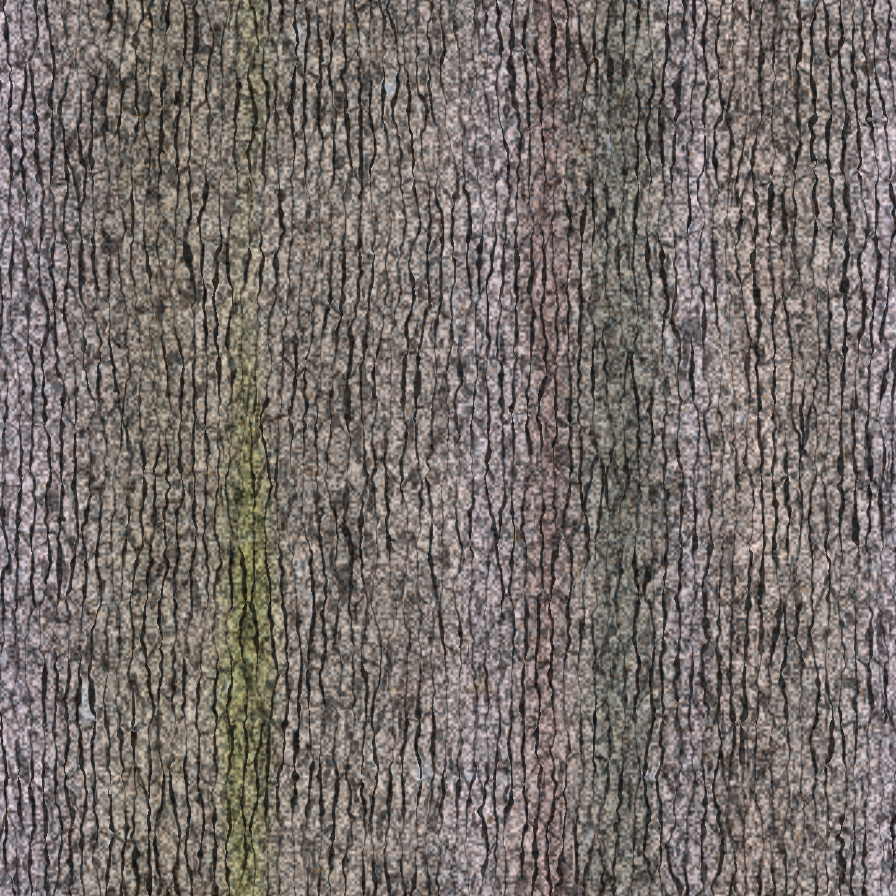
This texture is drawn by a Shadertoy shader. Its source:

```glsl
// Tree bark: narrow upright ridges split by dark, broken furrows.
// Stretched Voronoi cells give the plates, warped noise roughens their edges,
// fine grain covers the ridges and soft vertical bands tint them.

const vec2  PLATES       = vec2(66.0, 15.0);   // plates across and up the canvas
const vec2  PLATE_JITTER = vec2(0.46, 0.80);
const float FURROW_WIDTH = 0.00150;            // half width
const float FURROW_SOFT  = 0.0010;
const float RIDGE_LIGHT  = 0.555;
const float FURROW_LIGHT = 0.165;
const float FINE_GRAIN   = 0.44;
const float COARSE_GRAIN = 0.24;

const vec3 NEUTRAL = vec3(1.00, 0.935, 0.900);
const vec3 LILAC   = vec3(1.07, 1.000, 1.050);
const vec3 OLIVE   = vec3(0.89, 0.835, 0.745);
const vec3 MOSS    = vec3(0.86, 0.850, 0.560);
const vec3 RUST    = vec3(0.97, 0.835, 0.825);
const vec3 SHADE   = vec3(0.82, 0.805, 0.750);
const vec3 TAN     = vec3(1.10, 1.000, 0.960);
const vec3 LICHEN  = vec3(0.70, 0.740, 0.800);
const vec3 AMBER   = vec3(0.50, 0.380, 0.200);

float hash(vec2 p) {
    vec3 q = fract(p.xyx * 0.1031);
    q += dot(q, q.yzx + 33.33);
    return fract((q.x + q.y) * q.z);
}

float noise(vec2 p) {
    vec2 i = floor(p), f = fract(p);
    f = f * f * (3.0 - 2.0 * f);
    return mix(mix(hash(i), hash(i + vec2(1, 0)), f.x),
               mix(hash(i + vec2(0, 1)), hash(i + vec2(1, 1)), f.x), f.y);
}

// Noise centred on zero, with its own frequency on each axis.
float wobble(vec2 p, float fx, float fy) {
    return noise(p * vec2(fx, fy) + fx) - 0.5;
}

// Soft vertical stripe.
float band(float x, float centre, float width) {
    float t = (x - centre) / width;
    return exp(-t * t);
}

// x: canvas distance to the plate edge, y: how upright it is, z: plate id.
vec3 plates(vec2 uv) {
    vec2 p = uv * PLATES, cell = floor(p);
    vec2 near = vec2(9.0), next = vec2(9.0);
    float id = 0.0;
    for (int j = -1; j <= 1; j++)
    for (int i = -1; i <= 1; i++) {
        vec2 c = cell + vec2(i, j);
        vec2 jitter = vec2(hash(c + 17.0), hash(c + 71.0)) - 0.5;
        vec2 seed = c + 0.5 + jitter * PLATE_JITTER - p;
        if (dot(seed, seed) < dot(near, near)) {
            next = near;
            near = seed;
            id = hash(c + 131.0);
        } else if (dot(seed, seed) < dot(next, next)) {
            next = seed;
        }
    }
    vec2 n = normalize(next - near);
    float d = dot(0.5 * (near + next), n) / length(n * PLATES);
    return vec3(d, abs(n.x), id);
}

// Colour of the bands, before light and grain.
vec3 bandTint(vec2 uv) {
    float x = uv.x + 0.035 * wobble(uv, 6.0, 3.0) + 0.02 * wobble(uv, 30.0, 9.0);
    float patches = smoothstep(0.15, 0.75, noise(uv * vec2(8.0, 4.0) + 5.0));
    float low = mix(1.0, 0.55, smoothstep(0.35, 0.65, uv.y));
    vec3 c = NEUTRAL;
    c = mix(c, LILAC, min(1.0, band(x, 0.0, 0.07) + 0.7 * band(x, 0.55, 0.045)
                             + 0.8 * band(x, 0.77, 0.025) + band(x, 1.0, 0.05)));
    c = mix(c, OLIVE, 0.8 * band(x, 0.18, 0.06) + 0.3 * band(x, 0.37, 0.08));
    c = mix(c, MOSS, band(x, 0.275, 0.026) * low * mix(0.5, 1.0, patches));
    c = mix(c, RUST, 0.9 * band(x, 0.617, 0.026));
    c = mix(c, SHADE, band(x, 0.70, 0.036) * mix(0.6, 1.0, patches));
    return mix(c, TAN, 0.8 * band(x, 0.84, 0.03));
}

void mainImage(out vec4 fragColor, in vec2 fragCoord) {
    vec2 uv = fragCoord / iResolution.xy;
    float pixel = 1.0 / iResolution.y;

    // Bend and roughen the ridges
    vec2 p = uv;
    p.x += 0.022 * wobble(uv, 6.0, 4.0) + 0.007 * wobble(uv, 55.0, 24.0)
         + 0.0045 * wobble(uv, 190.0, 105.0);
    p.y += 0.012 * wobble(uv, 90.0, 60.0);

    // Furrows of uneven depth, with small pits between them
    vec3 plate = plates(p);
    float depth = smoothstep(0.15, 0.70, noise(uv * vec2(48.0, 17.0)));
    float width = FURROW_WIDTH * mix(0.35, 1.4, depth);
    float soft = max(FURROW_SOFT, 0.6 * pixel);
    float furrow = 1.0 - smoothstep(width - soft, width + soft, plate.x);
    furrow *= mix(0.6, 1.0, depth) * mix(0.4, 1.0, smoothstep(0.3, 0.8, plate.y));
    float pits = 0.55 * smoothstep(0.70, 0.88, noise(p * vec2(160.0, 55.0)));
    furrow = max(furrow, pits);

    // Rounded, grainy ridges
    float ridge = RIDGE_LIGHT * mix(0.87, 1.04, smoothstep(0.0, 0.006, plate.x));
    ridge += 0.06 * (plate.z - 0.5) + 0.10 * wobble(uv, 14.0, 7.0);
    float grain = FINE_GRAIN * wobble(uv, 345.0, 330.0)
                + COARSE_GRAIN * wobble(uv, 175.0, 150.0);
    float light = mix(ridge + grain, FURROW_LIGHT + 0.35 * grain, furrow);
    vec3 color = bandTint(uv) * max(light, 0.05);

    // Faint coloured grain, rare lichen and amber flecks
    color += 0.05 * wobble(uv, 260.0, 240.0) * vec3(1.0, -0.2, -1.0);
    float lichen = smoothstep(0.86, 0.96, noise(uv * vec2(75.0, 30.0) + 9.0))
                 * smoothstep(0.55, 0.80, noise(uv * 9.0 + 40.0));
    float amber = smoothstep(0.90, 0.98, noise(uv * vec2(110.0, 70.0) + 3.0));
    color = mix(color, LICHEN + 0.5 * grain, 0.6 * lichen * (1.0 - furrow));
    color = mix(color, AMBER + 0.5 * grain, 0.35 * amber * (1.0 - furrow));
    fragColor = vec4(clamp(color, 0.0, 1.0), 1.0);
}
```
